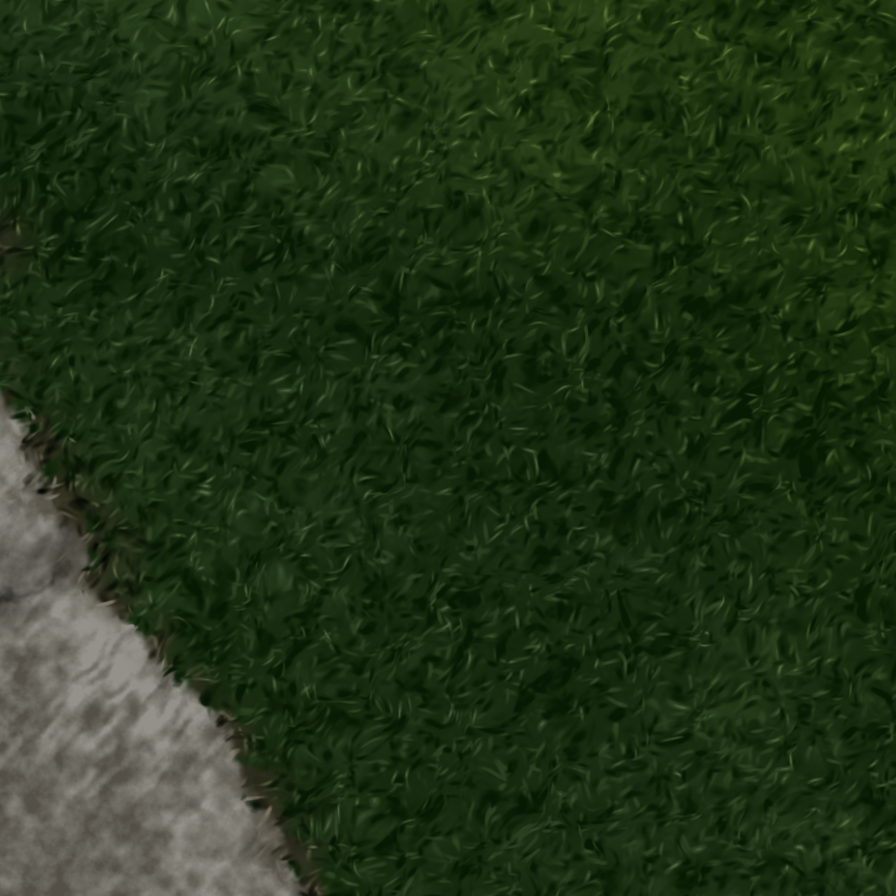
A Shadertoy shader for this texture:

```glsl
#define BLADE_LAYERS 5
#define BLADE_DENSITY 38.0
#define BLADE_HALF_LENGTH 0.68
#define BLADE_HALF_WIDTH 0.21
#define BLADE_BEND 0.9
#define GRASS_DARK vec3(0.025, 0.10, 0.01)
#define GRASS_MID vec3(0.08, 0.16, 0.045)
#define GRASS_LIGHT vec3(0.16, 0.25, 0.11)
#define STONE_DARK vec3(0.33, 0.315, 0.28)
#define STONE_LIGHT vec3(0.58, 0.57, 0.54)
#define SOIL vec3(0.20, 0.18, 0.13)
#define EDGE_SOFTNESS 0.010

vec2 hash22(vec2 p) {
    vec3 q = fract(p.xyx * vec3(0.1031, 0.1030, 0.0973));
    q += dot(q, q.yzx + 33.33);
    return fract((q.xx + q.yz) * q.zy);
}

float noise(vec2 p) {
    vec2 cell = floor(p), f = fract(p);
    f = f * f * (3.0 - 2.0 * f);
    float low = mix(hash22(cell).x, hash22(cell + vec2(1, 0)).x, f.x);
    float high = mix(hash22(cell + vec2(0, 1)).x, hash22(cell + vec2(1, 1)).x, f.x);
    return mix(low, high, f.y);
}

mat2 rotation(float a) {
    return mat2(cos(a), sin(a), -sin(a), cos(a));
}

float fbm(vec2 p) {
    float sum = 0.0, amplitude = 0.5;
    for (int i = 0; i < 4; i++) {
        sum += amplitude * noise(p);
        p = rotation(0.6) * p * 2.03 + 17.0;
        amplitude *= 0.5;
    }
    return sum / 0.9375;
}

float bump(float x, float center, float width) {
    float t = (x - center) / width;
    return exp(-t * t);
}

// Lay one scattered sheet of soft curved blades over the current tone
float bladeLayer(vec2 p, float density, float seed, float tone) {
    mat2 turn = rotation(seed * 1.7);
    vec2 g = turn * p * density;
    vec2 home = floor(g);
    for (int j = -1; j <= 1; j++)
    for (int i = -1; i <= 1; i++) {
        vec2 cell = home + vec2(i, j);
        vec2 place = hash22(cell + seed * 31.0 + 200.0);
        vec2 kind = hash22(cell + seed * 47.0 + 457.0);
        float angle = mix(-0.35, 1.9, kind.x);
        vec2 v = rotation(-angle) * ((g - cell - place) * turn);
        float along = v.x / (BLADE_HALF_LENGTH * mix(0.65, 1.0, place.y));
        float across = abs(v.y + BLADE_BEND * (place.x - 0.5) * v.x * v.x);
        float width = BLADE_HALF_WIDTH * mix(1.2, 0.75, kind.y);
        float cover = smoothstep(width, 0.0, across) * smoothstep(1.0, 0.1, abs(along));
        float bladeTone = kind.y + 0.45 * pow(kind.y, 14.0) + 0.15 * along;
        tone = mix(tone, bladeTone, cover * 0.95);
    }
    return tone;
}

float grassTone(vec2 p) {
    vec2 q = p + 0.016 * (vec2(noise(p * 30.0), noise(p * 30.0 + 50.0)) - 0.5);
    float tone = 0.3 + 0.4 * fbm(p * 30.0);
    for (int i = 0; i < BLADE_LAYERS; i++) {
        float layer = float(i);
        tone = bladeLayer(q, BLADE_DENSITY + 3.0 * layer, layer + 1.0, tone);
    }
    // Slanted shadow gaps between tufts
    float gaps = noise(rotation(-0.8) * q * vec2(48.0, 85.0) + 90.0);
    return tone + 0.04 - 0.28 * smoothstep(0.58, 0.9, gaps);
}

vec3 grassColor(vec2 p, float tone) {
    float patches = fbm(p * 5.0 + 3.0) - 0.5;
    float sun = smoothstep(0.6, 1.0, p.y + 0.25 * (p.x - 0.6));
    float shade = bump(p.y + 0.3 * p.x, 0.82, 0.13);
    tone += 0.32 * patches + 0.15 * sun - 0.08 * shade;
    vec3 color = mix(GRASS_DARK, GRASS_MID, smoothstep(0.05, 0.48, tone));
    color = mix(color, GRASS_LIGHT, smoothstep(0.38, 0.92, tone));
    color += vec3(0.14, 0.15, 0.11) * smoothstep(0.92, 1.5, tone);
    float warmth = smoothstep(0.9, 1.9, p.x + p.y) + 0.4 * patches;
    return color * mix(vec3(1.0, 1.0, 1.12), vec3(1.08, 1.07, 0.8), clamp(warmth, 0.0, 1.0));
}

vec3 stoneColor(vec2 p, float edge) {
    float grain = fbm(p * 60.0);
    float stain = fbm(p * 10.0 + 8.0);
    float level = 0.42 + 0.6 * (stain - 0.5) + 1.1 * (grain - 0.5);
    level += 0.3 * bump(edge, -0.045, 0.05);
    // Chiselled ripples beside the lawn
    vec2 q = rotation(0.75) * p + 0.02 * fbm(p * 22.0);
    float ripples = noise(q * vec2(130.0, 34.0)) - 0.5;
    level += 0.75 * ripples * (0.3 + bump(length(p - vec2(0.14, 0.23)), 0.0, 0.11));
    vec3 color = mix(STONE_DARK, STONE_LIGHT, clamp(level, 0.0, 1.0));
    // Broken joint between the slabs
    float joint = p.y - 0.325 - 0.55 * p.x - 0.05 * (fbm(p * 34.0) - 0.5);
    color *= 1.0 - 0.4 * bump(joint, 0.0, 0.009) * smoothstep(0.25, 0.6, noise(p * 45.0));
    return color * (1.0 - 0.2 * bump(joint, 0.025, 0.04));
}

void mainImage(out vec4 fragColor, in vec2 fragCoord) {
    vec2 p = fragCoord / iResolution.xy;
    float tone = grassTone(p);

    // Irregular diagonal boundary, negative on the stone
    float border = 0.34 - 0.6 * p.y + 0.02 * bump(p.y, 0.15, 0.08)
                 - 0.03 * bump(p.y, 0.345, 0.035) - 0.02 * bump(p.y, 0.46, 0.035);
    float edge = 0.86 * (p.x - border) + 0.04 * (fbm(p * 26.0) - 0.5);
    float ragged = edge + 0.025 * (0.5 - tone);

    // Bare soil and dry litter along the boundary
    float spread = 0.022 + 0.025 * bump(p.y, 0.43, 0.08) + 0.012 * bump(p.y, 0.08, 0.06);
    float soil = 0.85 * bump(edge, 0.004, spread) * smoothstep(0.25, 0.6, fbm(p * 40.0));
    soil = max(soil, 0.6 * bump(length(p - vec2(0.0, 0.73)), 0.0, 0.035));
    vec3 litter = SOIL * (0.25 + 1.5 * tone);
    vec3 lawn = mix(grassColor(p, tone), litter, soil);

    float stone = smoothstep(EDGE_SOFTNESS, -EDGE_SOFTNESS, ragged);
    vec3 slab = mix(stoneColor(p, edge), litter, 0.6 * soil);
    fragColor = vec4(mix(lawn, slab, stone), 1.0);
}
```
